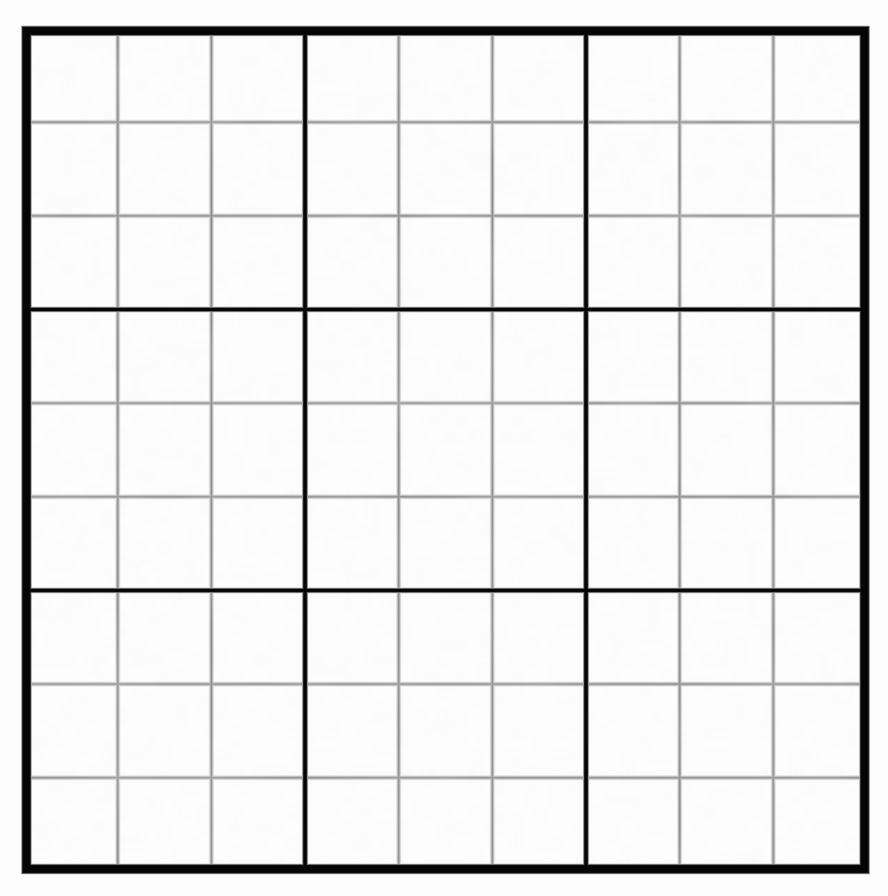
Write a Shadertoy shader that draws this pattern.

```glsl
// A nine by nine ruled grid: fine grey cell lines, a heavier black line every
// third cell and a thick square frame on near-white paper. Each line is the
// distance to the nearest rule, softened; a hash adds faint print unevenness.

const float CELLS = 9.0;
const float BLOCK = 3.0;              // cells between heavy lines
const float PITCH = 0.10452;          // cell size, in canvas heights
const vec2  GRID_OFFSET = vec2(0.0017, -0.0022);

const float FRAME_RADIUS = 0.4677;    // centre to middle of the frame
const float FRAME_HALF = 0.0052;
const vec2  HEAVY_HALF = vec2(0.0026, 0.0024);  // vertical, horizontal
const float FINE_HALF = 0.0015;
const float INK_SOFTNESS = 0.0015;
const float FINE_SOFTNESS = 0.0022;

const vec3  PAPER = vec3(0.993);
const vec3  INK = vec3(0.02);
const vec2  FINE_STRENGTH = vec2(0.47, 0.45);   // vertical, horizontal
const float FINE_VARIATION = 0.06;
const float PAPER_MOTTLE = 0.008;
const float MOTTLE_SCALE = 64.0;

float hash(vec2 p) {
    vec3 q = fract(vec3(p.xyx) * 0.1031);
    q += dot(q, q.yzx + 33.33);
    return fract((q.x + q.y) * q.z);
}

float valueNoise(vec2 p) {
    vec2 cell = floor(p);
    vec2 f = fract(p);
    f = f * f * (3.0 - 2.0 * f);
    float low = mix(hash(cell), hash(cell + vec2(1.0, 0.0)), f.x);
    float high = mix(hash(cell + vec2(0.0, 1.0)), hash(cell + 1.0), f.x);
    return mix(low, high, f.y);
}

float stroke(float dist, float halfWidth, float softness) {
    return 1.0 - smoothstep(halfWidth - softness, halfWidth + softness, dist);
}

// Ink of the rules that cross one axis; "along" is the position on the rule.
float ruleInk(float across, float along, float heavyHalf, float strength, float pixel) {
    float index = clamp(round(across / PITCH + 0.5 * CELLS), 1.0, CELLS - 1.0);
    float dist = abs(across - (index - 0.5 * CELLS) * PITCH);
    if (mod(index, BLOCK) < 0.5) {
        return stroke(dist, heavyHalf, max(INK_SOFTNESS, 0.7 * pixel));
    }
    float wear = valueNoise(vec2(along / PITCH * 2.0 + 40.0, index * 7.0)) - 0.5;
    float fine = stroke(dist, FINE_HALF, max(FINE_SOFTNESS, 0.7 * pixel));
    return fine * (strength + FINE_VARIATION * wear);
}

void mainImage(out vec4 fragColor, in vec2 fragCoord) {
    float pixel = 1.0 / iResolution.y;
    vec2 p = (fragCoord - 0.5 * iResolution.xy) * pixel - GRID_OFFSET;
    float squareRadius = max(abs(p.x), abs(p.y));

    // Rules stop beneath the frame
    float vertical = ruleInk(p.x, p.y, HEAVY_HALF.x, FINE_STRENGTH.x, pixel);
    float horizontal = ruleInk(p.y, p.x, HEAVY_HALF.y, FINE_STRENGTH.y, pixel);
    float ink = max(vertical, horizontal) * step(squareRadius, FRAME_RADIUS);

    // Square outer frame
    float frameDist = abs(squareRadius - FRAME_RADIUS);
    ink = max(ink, stroke(frameDist, FRAME_HALF, max(INK_SOFTNESS, 0.7 * pixel)));

    // Faint paper mottling inside the grid
    float mottle = valueNoise((p + 1.0) * MOTTLE_SCALE) * step(squareRadius, FRAME_RADIUS);
    vec3 color = mix(PAPER - PAPER_MOTTLE * mottle, INK, ink);
    fragColor = vec4(color, 1.0);
}
```
